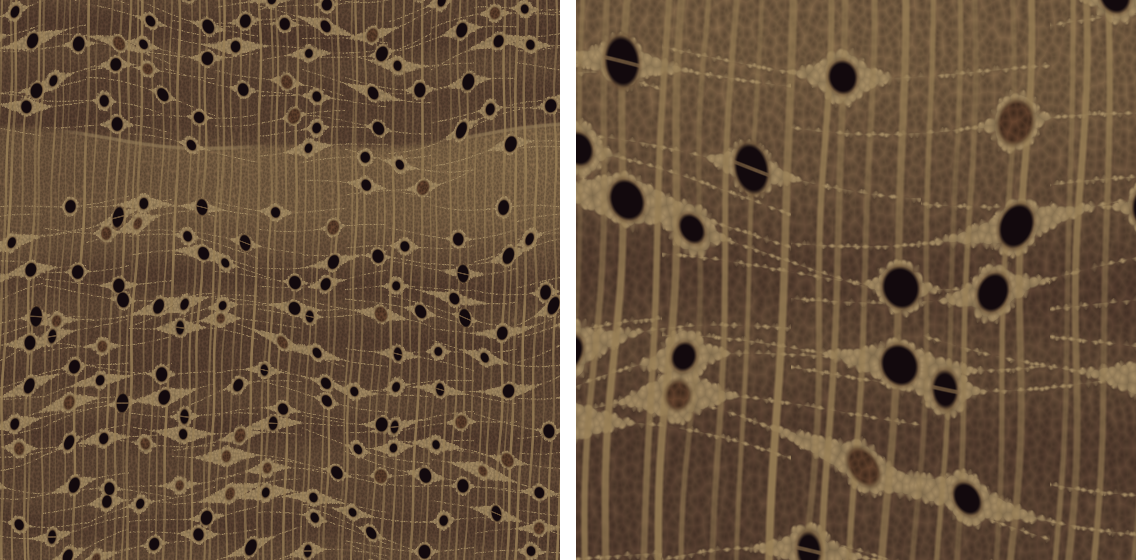
Left, the full canvas; right, a detail of the centre.
Reproduce this texture procedurally as a three.js fragment shader.

```glsl
// Hardwood end grain: dark fibres in growth bands, thin upright pale rays, and
// dark oval vessels with pale winged sheaths. Vessels sit on a jittered, waved
// grid, rays on jittered columns; cellular noise gives the fine grain.
varying vec2 vUv;

const vec3 FIBRE_DARK  = vec3(0.265, 0.180, 0.145);
const vec3 FIBRE_LIGHT = vec3(0.510, 0.415, 0.285);
const vec3 RAY_COLOR   = vec3(0.600, 0.500, 0.335);
const vec3 SHEATH      = vec3(0.610, 0.520, 0.370);
const vec3 LUMEN       = vec3(0.070, 0.035, 0.050);
const vec3 FILLED      = vec3(0.330, 0.220, 0.150);
const vec3 RIM         = vec3(0.330, 0.230, 0.150);

const vec2  VESSEL_GRID   = vec2(13.0, 17.0);
const vec2  VESSEL_RADIUS = vec2(0.0096, 0.0116);
const float RAY_COUNT     = 62.0;
const float RAY_WIDTH     = 0.0017;
const vec2  GRAIN_SCALE   = vec2(230.0, 180.0);
const float EDGE          = 0.0013;

vec2 hash2(vec2 p) {
  vec3 a = fract(vec3(p.xyx) * vec3(0.1031, 0.1030, 0.0973));
  a += dot(a, a.yzx + 33.33);
  return fract((a.xx + a.yz) * a.zy);
}

// Distance to the nearest scattered point, in cell units.
float cellular(vec2 p) {
  vec2 id = floor(p), f = p - id;
  float nearest = 2.0;
  for (int j = -1; j <= 1; j++)
    for (int i = -1; i <= 1; i++) {
      vec2 o = vec2(float(i), float(j));
      nearest = min(nearest, length(o + hash2(id + o + 71.0) - f));
    }
  return nearest;
}

// Height of the sharp growth ring boundary.
float ringLine(float x) {
  return 0.775 - 0.040 * sin(3.14 * x) + 0.005 * sin(15.0 * x);
}

// Lightness of the fibres: a pale zone under the ring, soft dark bands elsewhere.
float fibreTone(vec2 p) {
  float y = p.y + 0.010 * sin(7.0 * p.x + 4.0 * p.y);
  float ring = ringLine(p.x);
  float pale = smoothstep(0.47, 0.66, y) * (1.0 - smoothstep(ring - 0.008, ring + 0.008, p.y));
  float bands = 0.06 * sin(43.0 * y + 1.5) + 0.045 * sin(71.0 * y + 2.0 * p.x);
  float clouds = 0.05 * sin(5.0 * p.x + 9.0 * p.y) * sin(8.0 * p.x - 3.0 * y);
  return 0.29 + bands * (1.0 - 0.7 * pale) + clouds + pale * (0.26 + 0.22 * p.x);
}

// Strength of the upright rays, which sway and fade along their length.
float rays(vec2 p) {
  float sway = 0.005 * sin(5.0 * p.y + 3.0 * p.x) + 0.0012 * sin(27.0 * p.y + 11.0 * p.x);
  float u = (p.x - 0.022 * p.y + sway) * RAY_COUNT;
  float strength = 0.0;
  for (int i = -1; i <= 1; i++) {
    float id = floor(u) + float(i);
    vec2 h = hash2(vec2(id, 5.0));
    vec2 k = hash2(vec2(id, 19.0));
    float wobble = 0.07 * sin(p.y * (14.0 + 16.0 * k.x) + 6.28 * k.y);
    float d = abs(u - id - 0.15 - 0.7 * h.x - wobble) / RAY_COUNT;
    float w = RAY_WIDTH * (0.55 + 0.65 * h.y);
    float fade = 0.45 + 0.35 * h.y + 0.18 * sin(p.y * (9.0 + 12.0 * k.y) + 6.28 * k.x);
    strength = max(strength, fade * (1.0 - smoothstep(w - EDGE * 0.6, w + EDGE, d)));
  }
  return strength;
}

// x: sheath cover, y: vessel cover, z: share of filling, w: rim cover.
vec4 vessels(vec2 p, float grain) {
  vec2 q = p;
  q.y += 0.020 * sin(7.0 * p.x + 3.0 * p.y + 1.0) + 0.009 * sin(19.0 * p.x + 8.0 * p.y);
  vec2 base = floor(q * VESSEL_GRID);
  vec4 cover = vec4(0.0);
  for (int j = -1; j <= 1; j++)
    for (int i = -1; i <= 1; i++) {
      vec2 id = base + vec2(float(i), float(j));
      vec2 a = hash2(id + 3.0), b = hash2(id + 41.0), c = hash2(id + 87.0);
      vec2 center = (id + 0.5 + 0.76 * (a - 0.5)) / VESSEL_GRID;
      float sparse = smoothstep(0.60, 0.64, center.y) * (1.0 - smoothstep(0.74, 0.77, center.y));
      if (b.x < 0.14 + 0.46 * sparse) continue;
      vec2 d = q - center;
      d.y += (c.x - 0.5) * 0.45 * d.x;

      // Lens-shaped wings joined to a rounded sheath, with a ragged edge.
      float reach = mix(0.024, 0.066, c.y * c.y) * (1.0 - 0.3 * sparse);
      float wing = (0.011 + 0.006 * a.y) * pow(max(1.0 - abs(d.x) / reach, 0.0), 1.25);
      float halo = (length(d / VESSEL_RADIUS) - 1.45) * VESSEL_RADIUS.x;
      float sheath = min(abs(d.y) - wing, halo) + 0.004 * (grain - 0.45);
      cover.x = max(cover.x, 1.0 - smoothstep(-EDGE, EDGE * 1.3, sheath));

      // Oval opening; some are split in two by a thin wall.
      float split = step(0.88, b.y);
      vec2 radius = VESSEL_RADIUS * (0.68 + 0.42 * a.x) * vec2(1.0, 1.0 + 0.35 * split);
      float oval = (length(d / radius) - 1.0) * radius.x;
      float wall = split * (1.0 - smoothstep(0.0006, 0.0020, abs(d.y + 0.15 * d.x)));
      float open = (1.0 - smoothstep(-EDGE, EDGE, oval)) * (1.0 - 0.85 * wall);
      if (open > cover.y) cover.yz = vec2(open, step(b.y, 0.13));
      cover.w = max(cover.w, 1.0 - smoothstep(0.0, 0.0032, oval));
    }
  return cover;
}

void main() {
  float grain = cellular(vUv * GRAIN_SCALE);
  float streak = sin(vUv.x * 830.0 + 3.0 * sin(vUv.y * 31.0 + vUv.x * 57.0));
  vec4 v = vessels(vUv, grain);

  vec3 color = mix(FIBRE_DARK, FIBRE_LIGHT, fibreTone(vUv) + 0.045 * streak);
  color *= 1.0 + 0.30 * (grain - 0.45);

  // Thin pale line along part of the ring boundary.
  float line = 1.0 - smoothstep(0.001, 0.005, abs(vUv.y - ringLine(vUv.x)));
  color = mix(color, SHEATH, 0.55 * line * smoothstep(-0.3, 0.6, sin(9.0 * vUv.x - 1.0)));

  vec3 sheathColor = SHEATH * (1.04 - 0.32 * (grain - 0.35));
  color = mix(color, sheathColor, 0.86 * v.x);
  color = mix(color, RAY_COLOR, 0.9 * rays(vUv));
  color = mix(color, RIM, 0.55 * v.w);
  color = mix(color, mix(LUMEN, FILLED * (0.75 + 0.5 * grain), v.z), v.y);
  gl_FragColor = vec4(color, 1.0);
}
```
